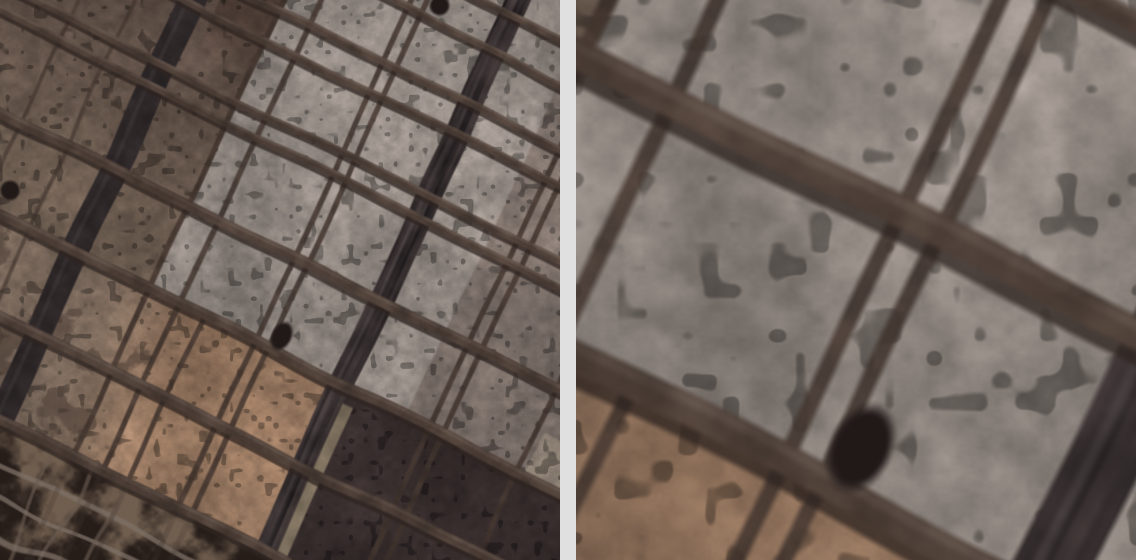
Left, the full canvas; right, a detail of the centre.
Reproduce this texture procedurally as a three.js fragment shader.

```glsl
varying vec2 vUv;

float hash(vec2 p) {
  return fract(sin(dot(p, vec2(127.1, 311.7))) * 43758.5453);
}

float noise(vec2 p) {
  vec2 i = floor(p), f = fract(p);
  f = f * f * (3.0 - 2.0 * f);
  return mix(mix(hash(i), hash(i + vec2(1.0, 0.0)), f.x),
             mix(hash(i + vec2(0.0, 1.0)), hash(i + vec2(1.0, 1.0)), f.x), f.y);
}

float fbm(vec2 p) {
  float sum = 0.0, gain = 0.5;
  for (int i = 0; i < 4; i++) {
    sum += gain * noise(p);
    p = p * 2.03 + 17.0;
    gain *= 0.5;
  }
  return sum / 0.94;
}

float band(float d, float halfWidth) {
  return 1.0 - smoothstep(halfWidth - 0.003, halfWidth + 0.003, abs(d));
}

float after(float x, float edge) {
  return smoothstep(edge - 0.004, edge + 0.004, x);
}

// Elongated hole, tilted along the steep bars
float hole(vec2 p, vec2 center, float stretch) {
  vec2 d = p - center;
  d = vec2(d.x * 0.91 - d.y * 0.42, (d.x * 0.42 + d.y * 0.91) / stretch);
  return 1.0 - smoothstep(0.013, 0.021, length(d));
}

// Concrete panels; u crosses the steep bars, v crosses the shallow ones
vec3 panels(vec2 p, float u, float v) {
  float below = after(v, 0.387);
  vec3 brown = mix(vec3(0.37, 0.31, 0.275), vec3(0.44, 0.375, 0.325), smoothstep(-0.1, 0.35, v));
  brown = mix(brown, vec3(0.31, 0.245, 0.215), band(u - 0.45, 0.06) * (1.0 - smoothstep(-0.2, -0.05, v)));
  vec3 upper = mix(brown, vec3(0.575, 0.54, 0.515), after(u, 0.51));
  upper = mix(upper, vec3(0.475, 0.43, 0.405), after(u, 1.067));
  upper = mix(upper, vec3(0.58, 0.53, 0.48), after(u, 1.325) * after(v, 0.29));
  vec3 lower = mix(vec3(0.46, 0.395, 0.345), vec3(0.575, 0.455, 0.365), smoothstep(0.4, 0.65, u));
  lower = mix(lower, vec3(0.215, 0.175, 0.175), after(u, 0.93));
  vec3 col = mix(upper, lower, below);

  // Stains, grain and pits
  col *= 0.77 + 0.46 * fbm(p * 9.0);
  col *= 0.84 + 0.32 * fbm(p * 65.0);
  col *= 1.0 - 0.3 * smoothstep(0.72, 0.86, noise(p * 75.0 + 5.0));
  float stain = smoothstep(0.56, 0.66, fbm(p * 20.0 + 8.0)) * below * (1.0 - after(u, 0.57));
  return mix(col, vec3(0.31, 0.25, 0.215), 0.6 * stain);
}

void main() {
  vec2 p = vUv;
  vec2 wobble = 0.009 * (vec2(noise(p * 7.0), noise(p * 7.0 + 31.0)) - 0.5);
  float u = p.x + 0.46 * (1.0 - p.y) + wobble.x;
  float v = 1.0 - p.y - 0.495 * p.x + wobble.y;
  vec3 col = panels(p, u, v);

  // Rubble with pale pipes in the lower corner
  vec3 rubble = mix(vec3(0.15, 0.115, 0.10), vec3(0.44, 0.37, 0.31), smoothstep(0.35, 0.7, fbm(p * 19.0)));
  for (float i = 0.0; i < 3.0; i++) {
    float bend = 0.03 * (noise(p * 9.0 + i * 7.0) - 0.5);
    rubble = mix(rubble, vec3(0.49, 0.44, 0.40), 0.75 * band(v - 0.825 - 0.065 * i + bend, 0.005));
    rubble = mix(rubble, vec3(0.42, 0.36, 0.32), 0.6 * band(u - 0.46 - 0.08 * i + bend, 0.004));
  }
  col = mix(col, rubble, after(v, 0.755));

  // Thin steep bars, in pairs and singly
  float thin = 0.0;
  for (float i = 0.0; i < 2.0; i++) {
    thin = max(thin, band(u - 0.735 - 0.385 * i, 0.0055));
    thin = max(thin, band(u - 0.764 - 0.385 * i, 0.0055));
    thin = max(thin, 0.75 * band(u - 0.14 - 0.1 * i, 0.004));
    thin = max(thin, band(u - 0.505 - 0.066 * i, 0.0055));
    thin = max(thin, band(u - 0.625 - 0.685 * i, 0.005) * max(i, after(v, 0.387)));
  }
  vec3 rust = vec3(0.25, 0.20, 0.175) * (0.75 + 0.5 * fbm(p * 45.0));
  col = mix(col, rust, 0.85 * thin * (1.0 - 0.7 * after(v, 0.755)));

  // Thick dark rods with lengthwise fibres
  float fibre = noise(vec2(u * 170.0, v * 9.0));
  for (float i = 0.0; i < 2.0; i++) {
    float d = u - 0.342 - 0.585 * i;
    vec3 rod = vec3(0.175, 0.15, 0.155) * (0.75 + 0.5 * fbm(p * 38.0));
    rod += i * vec3(0.13, 0.11, 0.10) * (fibre - 0.35) + 0.035 * band(d + 0.008, 0.004);
    col = mix(col, rod, band(d, 0.027 - 0.003 * i) * (1.0 - after(v, 0.76)));
  }

  // Pale strip beside the dark panel
  col = mix(col, vec3(0.48, 0.43, 0.36) * (0.8 + 0.4 * fbm(p * 30.0)),
            band(u - 0.958, 0.011) * after(v, 0.415));

  // Shallow bars on top, each with a worn crest and a shadow below
  for (float i = 0.0; i < 10.0; i++) {
    float extra = step(7.0, i);
    float d = v - mix(0.747 - 0.182 * i, -0.028 - 0.2 * (i - 7.0), extra);
    float halfWidth = i < 4.0 ? 0.013 : 0.009;
    float wear = fbm(p * 32.0 + i);
    col = mix(col, vec3(0.18, 0.14, 0.125), 0.75 * band(d - 0.006, halfWidth));
    col = mix(col, vec3(0.30, 0.245, 0.215) * (0.7 + 0.6 * wear), 0.9 * band(d, halfWidth * 0.8));
    col = mix(col, vec3(0.42, 0.365, 0.33), 0.75 * wear * band(d + 0.005, 0.003));
  }

  // Dark holes
  float holes = max(hole(p, vec2(0.018, 0.66), 1.0), hole(p, vec2(0.503, 0.40), 1.5));
  holes = max(holes, hole(p, vec2(0.785, 0.99), 1.0));
  col = mix(col, vec3(0.13, 0.10, 0.095), holes);

  gl_FragColor = vec4(col, 1.0);
}
```
